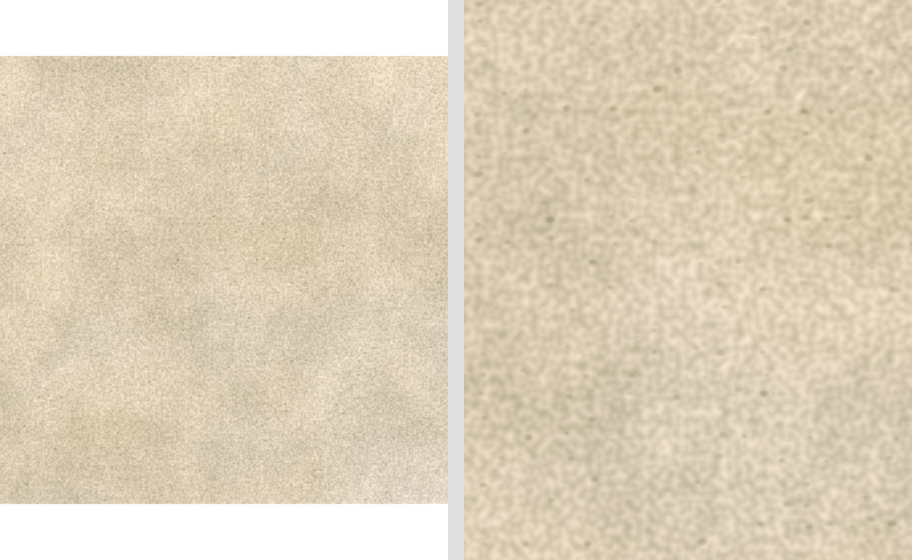
Left: the whole. Right: its middle third, enlarged.
Write a WebGL 1 fragment shader that draws this texture.

```glsl
precision highp float;
uniform vec2 u_resolution;

#define PAPER vec3(1.0)
#define SAND_DARK vec3(0.78, 0.73, 0.62)
#define SAND_LIGHT vec3(0.91, 0.85, 0.75)
#define MARGIN 0.1
#define BASE_TONE 0.61
#define MOTTLE 1.0
#define GRAIN 1.0
#define GRAIN_SCALE 170.0
#define PIT_SCALE 62.0
#define PIT_SHARE 0.28
#define PIT_DEPTH 0.75
#define SCUFF 0.4

vec2 hash2(vec2 cell) {
  vec3 h = fract(cell.xyx * vec3(0.1031, 0.1030, 0.0973));
  h += dot(h, h.yzx + 33.33);
  return fract((h.xx + h.yz) * h.zy);
}

float cornerSlope(vec2 cell, vec2 corner, vec2 f) {
  float angle = 6.2832 * hash2(cell + corner).x;
  return dot(vec2(cos(angle), sin(angle)), f - corner);
}

float gradientNoise(vec2 p) {
  vec2 cell = floor(p);
  vec2 f = fract(p);
  vec2 w = f * f * f * (f * (f * 6.0 - 15.0) + 10.0);
  float low = mix(cornerSlope(cell, vec2(0.0), f),
                  cornerSlope(cell, vec2(1.0, 0.0), f), w.x);
  float high = mix(cornerSlope(cell, vec2(0.0, 1.0), f),
                   cornerSlope(cell, vec2(1.0), f), w.x);
  return mix(low, high, w.y);
}

// Cloudy staining, from broad patches down to small blotches
float mottle(vec2 p) {
  float sum = 0.0;
  float amplitude = 0.48;
  float scale = 3.0;
  for (int i = 0; i < 4; i++) {
    sum += amplitude * gradientNoise(p * scale + 17.3 * float(i + 1));
    amplitude *= 0.78;
    scale *= 2.3;
  }
  return sum;
}

// Fine sandy grain
float grain(vec2 p) {
  return 0.85 * gradientNoise(p * GRAIN_SCALE + 41.0)
       + 0.5 * gradientNoise(p * GRAIN_SCALE * 0.53 + 83.0);
}

// Scattered dark pits, one at most per cell
float pits(vec2 p) {
  vec2 q = p * PIT_SCALE;
  vec2 cell = floor(q);
  vec2 center = 0.3 + 0.4 * hash2(cell + 5.0);
  vec2 kind = hash2(cell + 131.0);
  vec2 d = (fract(q) - center) * vec2(0.8, 1.1);
  float radius = mix(0.13, 0.26, kind.y * kind.y);
  float shape = 1.0 - smoothstep(radius * 0.3, radius, length(d));
  return shape * step(kind.x, PIT_SHARE) * mix(0.4, 1.0, kind.y);
}

// Sparse pale scuffs rising to the right
float scuffs(vec2 p) {
  vec2 along = vec2(0.92, 0.39);
  vec2 q = vec2(dot(p, along), dot(p, vec2(-along.y, along.x)));
  q += 0.012 * gradientNoise(p * 30.0);
  float ridge = 1.0 - smoothstep(0.0, 0.09, abs(gradientNoise(q * vec2(9.0, 26.0))));
  float patches = smoothstep(0.12, 0.42, gradientNoise(p * 4.5 + 9.0));
  float broken = smoothstep(-0.15, 0.3, gradientNoise(p * 60.0));
  return ridge * patches * broken;
}

void main() {
  vec2 uv = gl_FragCoord.xy / u_resolution;
  vec2 p = gl_FragCoord.xy / u_resolution.x;

  // Broad light: pale upper left and right edge, dim lower left
  float light = 0.18 * (1.0 - smoothstep(0.0, 0.55, distance(uv, vec2(0.0, 0.85))))
              + 0.14 * smoothstep(0.7, 1.0, uv.x)
              - 0.16 * (1.0 - smoothstep(0.0, 0.5, distance(uv, vec2(0.05, 0.2))));

  float tone = BASE_TONE + light + MOTTLE * mottle(p) + GRAIN * grain(p);
  tone += SCUFF * scuffs(p) - PIT_DEPTH * pits(p);
  vec3 stone = mix(SAND_DARK, SAND_LIGHT, clamp(tone, -0.8, 1.5));

  // Warm and cool drift, greyer toward the lower right
  float cool = 0.025 * gradientNoise(p * 5.0 + 61.0)
             + 0.03 * smoothstep(0.6, 0.0, distance(uv, vec2(1.0, 0.1)));
  stone += cool * vec3(-0.2, 0.0, 1.0);

  // Square slab between blank bands
  float soft = 0.0015;
  float slab = smoothstep(MARGIN - soft, MARGIN + soft, min(uv.y, 1.0 - uv.y));
  gl_FragColor = vec4(mix(PAPER, stone, slab), 1.0);
}
```
